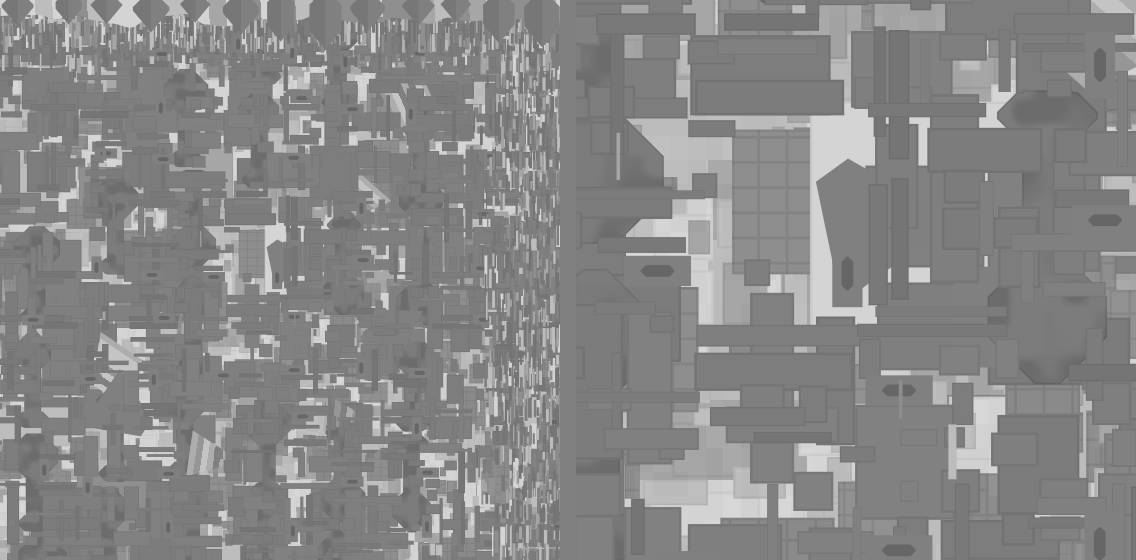
Left, the full canvas; right, a detail of the centre.
This texture is drawn by a WebGL 1 fragment shader. Its source:

```glsl
precision highp float;
// A grey sheet of packed machine-like panels: light patches under flat blocks,
// mottled pillars, ruled tiles, bars, slots, skewed fans and fine slivers.
// Each layer scatters one random rectangle per grid cell, painted back to front.
uniform vec2 u_resolution;

float hash(vec2 p) {
  vec3 q = fract(p.xyx * 0.1031);
  q += dot(q, q.yzx + 33.33);
  return fract((q.x + q.y) * q.z);
}

float noise(vec2 p) {
  vec2 i = floor(p), f = fract(p);
  f *= f * (3.0 - 2.0 * f);
  return mix(mix(hash(i), hash(i + vec2(1, 0)), f.x),
             mix(hash(i + vec2(0, 1)), hash(i + 1.0), f.x), f.y);
}

float cover(float d) { return clamp(0.5 - d * u_resolution.y, 0.0, 1.0); }

float box(vec2 p, vec2 b) { vec2 q = abs(p) - b; return max(q.x, q.y); }

float chamferBox(vec2 p, vec2 b, float cut) {
  vec2 q = abs(p) - b;
  return max(max(q.x, q.y), (q.x + q.y + cut) * 0.707);
}

// One rectangle per cell; lean changes the density from left to right.
float rects(float grey, vec2 p, vec2 cell, vec2 tones, float density, float lean, float seed) {
  vec2 q = p / cell + seed * vec2(0.37, 0.61);
  vec2 id = floor(q) + seed * 17.0;
  vec2 size = cell * (0.18 + 0.32 * vec2(hash(id), hash(id + 71.3)));
  vec2 shift = (cell * 0.5 - size) * (2.0 * vec2(hash(id + 23.7), hash(id + 47.9)) - 1.0);
  float d = box((fract(q) - 0.5) * cell - shift, size);
  float centreX = (floor(q.x) + 0.5 - seed * 0.37) * cell.x;
  float present = step(hash(id + 5.1), density + lean * (centreX - 0.5));
  float tone = mix(tones.x, tones.y, floor(hash(id + 91.7) * 4.0) / 3.0);
  float rim = min(0.0015, 0.15 * min(size.x, size.y));
  tone -= 0.035 * cover(-d - rim);
  return mix(grey, tone, cover(d) * present);
}

// Chamfered head on a stem with a foot, standing beside a plain block.
float pillars(float grey, vec2 p) {
  vec2 cell = vec2(0.135, 0.185);
  float column = floor(p.x / cell.x);
  vec2 q = p / cell + vec2(0.0, hash(vec2(column, 3.0)));
  vec2 id = floor(q);
  float present = step(hash(id + 8.2), 0.85 - 0.4 * column * cell.x) * step(column, 5.5);
  q = (fract(q) - 0.5) * cell;
  q.x += 0.02 * (hash(id + 2.6) - 0.5);
  if (hash(id + 6.4) < 0.25) q.y = -q.y;
  float block = box(q - vec2(-0.04, 0.045), vec2(0.016, 0.03));
  grey = mix(grey, 0.5, cover(block) * present);
  float width = 0.032 + 0.014 * hash(id + 4.1);
  float d = chamferBox(q - vec2(0.0, 0.045), vec2(width, 0.04), 0.028);
  d = min(d, box(q + vec2(0.0, 0.03), vec2(0.015, 0.06)));
  d = min(d, chamferBox(q + vec2(0.0, 0.075), vec2(0.03, 0.014), 0.012));
  float tone = 0.485 - 0.06 * smoothstep(0.35, 0.8, noise(p * 65.0)) - 0.04 * cover(-d - 0.001);
  return mix(grey, tone, cover(d) * present);
}

// Turned, tapering panels with cross bands.
float fans(float grey, vec2 p) {
  for (int i = 0; i < 8; i++) {
    vec2 id = vec2(float(i) * 3.7, 12.4);
    vec2 q = p - vec2(0.06 + 0.8 * hash(id), 0.04 + 0.85 * hash(id + 5.3));
    float a = 6.28 * hash(id + 9.1);
    q = mat2(cos(a), -sin(a), sin(a), cos(a)) * q;
    float size = 0.022 + 0.028 * hash(id + 1.9);
    float d = max(abs(q.y) - size, (abs(q.x) - size * 0.8 - 0.45 * q.y) * 0.91);
    float band = hash(vec2(floor(q.y / 0.011), float(i)));
    float tone = 0.5 + 0.09 * floor(3.6 * band) * step(0.35, hash(id + 7.7));
    grey = mix(grey, tone, cover(d));
  }
  return grey;
}

// Facets along the top edge, with pointed prisms hanging over them.
float topRow(float grey, vec2 p) {
  float facet = 0.56 + 0.09 * floor(4.0 * hash(vec2(floor(p.x / 0.031 + p.y * 2.0), 6.0)));
  grey = mix(grey, facet, cover(0.945 + 0.03 * noise(vec2(p.x * 30.0, 2.0)) - p.y));
  float id = floor(p.x / 0.078);
  float x = p.x - (id + 0.5) * 0.078 + 0.016 * (hash(vec2(id, 1.0)) - 0.5);
  float tip = 0.9 + 0.06 * hash(vec2(id, 2.0));
  float d = max(abs(x) - 0.022 - 0.012 * hash(vec2(id, 4.0)), (tip + abs(x) * 1.2 - p.y) * 0.64);
  d = max(d, (abs(x) + p.y - 1.02) * 0.707);
  return mix(grey, mix(0.465, 0.5, cover(-x)), cover(d));
}

void main() {
  vec2 p = gl_FragCoord.xy / u_resolution.y;
  vec2 light = vec2(0.56, 0.83), flatGrey = vec2(0.485, 0.505);

  // Light patchwork
  float grey = 0.65 + 0.09 * floor(3.0 * hash(floor(p * vec2(17.0, 21.0))));
  grey = rects(grey, p, vec2(0.08, 0.07), light, 0.8, 0.0, 1.0);
  grey = rects(grey, p, vec2(0.045, 0.04), light, 0.7, 0.0, 2.0);
  grey = rects(grey, p, vec2(0.02, 0.028), light, 0.4, 0.2, 3.0);
  grey += 0.03 * (hash(floor(p * vec2(95.0, 70.0))) - 0.5);

  // Mid tiles, ruled with thin grid lines
  grey = rects(grey, p, vec2(0.075, 0.09), vec2(0.525, 0.57), 0.5, 0.0, 4.0);
  vec2 pitch = vec2(0.017, 0.015);
  vec2 toLine = (0.5 - abs(fract(p / pitch) - 0.5)) * pitch;
  float ruled = cover(min(toLine.x, toLine.y) - 0.0008);
  grey -= 0.04 * ruled * step(abs(grey - 0.545), 0.028);

  // Large blocks and panels, then pillars
  grey = rects(grey, p, vec2(0.17, 0.15), flatGrey, 0.4, -0.7, 5.0);
  grey = rects(grey, p, vec2(0.16, 0.14), light, 0.15, -0.35, 6.0);
  grey = rects(grey, p, vec2(0.09, 0.075), flatGrey, 0.4, 0.0, 7.0);
  grey = pillars(grey, p);
  grey = fans(grey, p);

  // Upright and level bars, from broad to thin
  grey = rects(grey, p, vec2(0.036, 0.12), flatGrey, 0.42, 0.1, 8.0);
  grey = rects(grey, p, vec2(0.11, 0.034), flatGrey, 0.42, 0.1, 9.0);
  grey = rects(grey, p, vec2(0.03, 0.026), flatGrey, 0.25, 0.3, 10.0);
  grey = rects(grey, p, vec2(0.013, 0.09), vec2(0.46, 0.5), 0.22, 0.1, 11.0);
  grey = rects(grey, p, vec2(0.09, 0.013), vec2(0.46, 0.5), 0.22, 0.0, 12.0);

  // Dark slots in small plates
  vec2 slotCell = vec2(0.115, 0.095), slotId = floor(p / slotCell);
  vec2 s = (fract(p / slotCell) - 0.3 - 0.4 * hash(slotId)) * slotCell;
  if (hash(slotId + 3.3) < 0.5) s = s.yx;
  float slotted = step(hash(slotId + 8.8), 0.45);
  grey = mix(grey, 0.5, slotted * cover(box(s, vec2(0.02, 0.009))));
  grey = mix(grey, 0.4, slotted * cover(chamferBox(s, vec2(0.01, 0.0035), 0.003)));

  // Slivers at the right side and under the top row
  float fine = max(smoothstep(0.83, 0.94, p.x), 0.8 * smoothstep(0.86, 0.94, p.y));
  grey = rects(grey, p, vec2(0.011, 0.06), light, 0.75 * fine, 0.0, 13.0);
  grey = rects(grey, p, vec2(0.008, 0.045), vec2(0.46, 0.51), 0.85 * fine, 0.0, 14.0);
  grey = rects(grey, p, vec2(0.006, 0.035), vec2(0.46, 0.74), 0.6 * fine, 0.0, 15.0);
  grey = topRow(grey, p);

  gl_FragColor = vec4(vec3(grey), 1.0);
}
```
